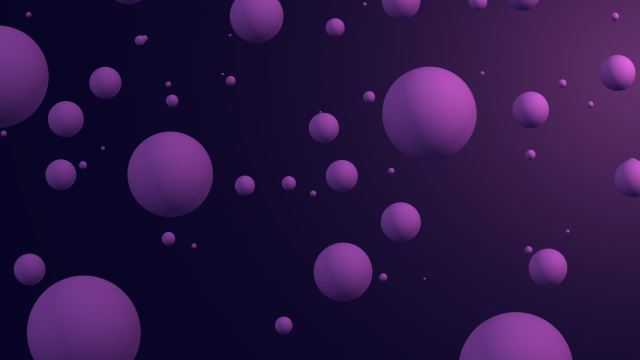
A Shadertoy shader for this background:

```glsl
const vec3 DEEP_COLOR = vec3(0.027, 0.015, 0.142);
const vec3 GLOW_COLOR = vec3(0.370, 0.175, 0.285);
const vec3 AMBIENT = vec3(0.145, 0.070, 0.255);
const vec3 KEY_COLOR = vec3(0.560, 0.225, 0.450);
const vec3 FILL_COLOR = vec3(0.250, 0.130, 0.250);
const vec3 KEY_DIR = vec3(0.83, 0.39, 0.39);
const vec3 FILL_DIR = vec3(-0.55, 0.67, 0.50);

const vec2 GLOW_CENTER = vec2(1.04, 0.81);   // fraction of the canvas
const float GLOW_FALLOFF = 1.68;
const float EDGE_PIXELS = 1.4;

const int LARGE_COUNT = 7;
const vec2 LARGE_START = vec2(0.806, 0.02);
const vec2 LARGE_STEP = vec2(-0.135, 0.618);
const float LARGE_RADIUS = 0.115;
const float LARGE_VARIATION = 0.045;

vec3 hash3(vec2 cell, float seed) {
    vec3 q = vec3(dot(cell, vec2(127.1, 311.7)),
                  dot(cell, vec2(269.5, 183.3)),
                  dot(cell, vec2(419.2, 371.9)));
    return fract(sin(q + seed * 17.3) * 43758.55);
}

// Strength of the light haze at a point, 0 to 1
float glowAt(vec2 p, float aspect) {
    vec2 d = p - GLOW_CENTER * vec2(aspect, 1.0);
    d.y *= 1.2;
    return exp(-GLOW_FALLOFF * pow(length(d), 1.5));
}

// Centre (xy) and radius (z) of a large sphere, spread by a golden-ratio step
vec3 largeSphere(int index, float aspect) {
    float i = float(index);
    float x = LARGE_START.x + LARGE_STEP.x * i;
    float y = mix(-0.05, 1.1, fract(LARGE_START.y + LARGE_STEP.y * i));
    return vec3(x * aspect, y, LARGE_RADIUS + LARGE_VARIATION * cos(1.2 * i));
}

// Distance from a point to the nearest large sphere
float largeGap(vec2 p, float aspect) {
    float gap = 10.0;
    for (int i = 0; i < LARGE_COUNT; i++) {
        vec3 s = largeSphere(i, aspect);
        gap = min(gap, length(p - s.xy) - s.z);
    }
    return gap;
}

// Matte sphere with a pink key light and a mauve fill light
vec3 paintSphere(vec3 color, vec2 p, vec3 sphere, float aspect) {
    vec2 offset = (p - sphere.xy) / sphere.z;
    float edge = EDGE_PIXELS / iResolution.y;
    float dist = (length(offset) - 1.0) * sphere.z;
    float cover = 1.0 - smoothstep(-0.5 * edge, 0.5 * edge, dist);

    vec3 normal = normalize(vec3(offset, sqrt(max(0.0, 1.0 - dot(offset, offset)))));
    float exposure = 0.2 + sqrt(glowAt(sphere.xy, aspect));
    float key = max(dot(normal, KEY_DIR), 0.0);
    float fill = max((dot(normal, FILL_DIR) + 0.35) / 1.35, 0.0);
    vec3 lit = AMBIENT + KEY_COLOR * key * exposure + FILL_COLOR * fill;
    return mix(color, lit, cover);
}

// One jittered sphere per cell, thinned out and kept clear of the large ones
vec3 paintScatter(vec3 color, vec2 p, float cellSize, vec2 radii,
                  float density, float seed, float aspect) {
    vec2 q = p / cellSize + seed * vec2(0.37, 0.61);
    vec2 cell = floor(q);
    vec3 rnd = hash3(cell, seed);
    vec3 pick = hash3(cell + 7.0, seed + 3.0);
    float radius = mix(radii.x, radii.y, rnd.z * rnd.z);
    vec2 jitter = (rnd.xy - 0.5) * (1.0 - 2.2 * radius / cellSize);
    vec2 center = p + (cell + 0.5 + jitter - q) * cellSize;
    if (pick.x > density || largeGap(center, aspect) < 1.4 * radius) return color;
    return paintSphere(color, p, vec3(center, radius), aspect);
}

void mainImage(out vec4 fragColor, in vec2 fragCoord) {
    float aspect = iResolution.x / iResolution.y;
    vec2 p = fragCoord / iResolution.y;

    // Hazy backdrop
    vec3 color = DEEP_COLOR + GLOW_COLOR * glowAt(p, aspect);

    // Small spheres first, larger ones over them
    color = paintScatter(color, p, 0.20, vec2(0.0035, 0.009), 0.42, 1.0, aspect);
    color = paintScatter(color, p, 0.23, vec2(0.011, 0.030), 0.48, 2.0, aspect);
    color = paintScatter(color, p, 0.27, vec2(0.036, 0.064), 0.52, 3.0, aspect);
    for (int i = 0; i < LARGE_COUNT; i++) {
        color = paintSphere(color, p, largeSphere(i, aspect), aspect);
    }
    fragColor = vec4(color, 1.0);
}
```
